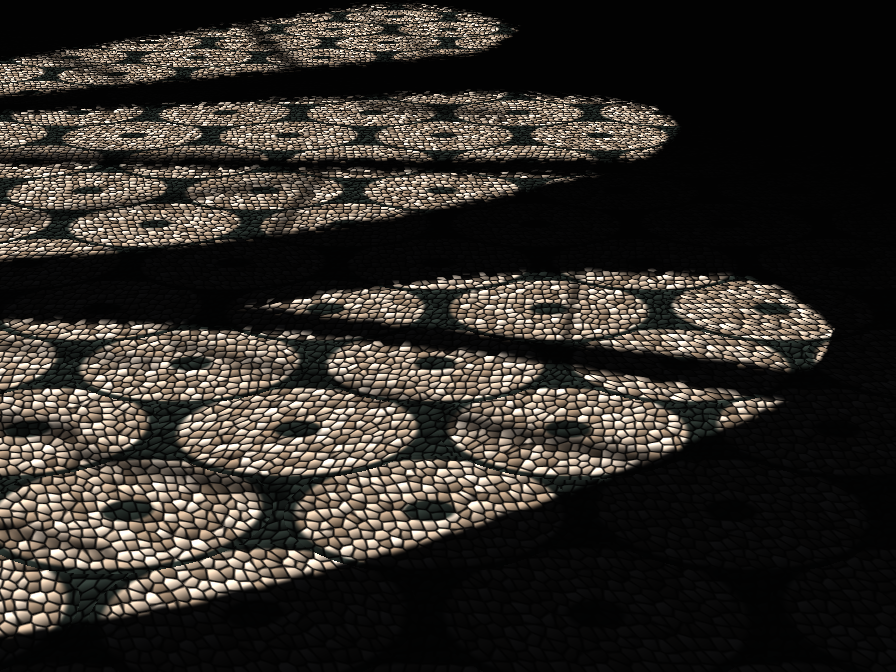
A Shadertoy shader for this texture:

```glsl
// Pebble mosaic of overlapping scales, crossed by curved bands of low sunlight.

vec2 hash2(vec2 p) {
    return fract(sin(vec2(dot(p, vec2(127.1, 311.7)), dot(p, vec2(269.5, 183.3)))) * 43758.5);
}

// Voronoi stones: xy = offset from stone centre, z = distance to gap, w = random tone
vec4 stones(vec2 g) {
    vec2 cell = floor(g), nearest = vec2(0.0);
    float first = 9.0, second = 9.0, tone = 0.0;
    for (int j = -1; j <= 1; j++)
    for (int i = -1; i <= 1; i++) {
        vec2 id = cell + vec2(i, j);
        vec2 rnd = hash2(id);
        vec2 off = g - id - 0.15 - 0.7 * rnd;
        float d = length(off);
        if (d < first) {
            second = first;
            first = d;
            nearest = off;
            tone = fract(rnd.x * 7.0 + rnd.y * 3.0);
        } else {
            second = min(second, d);
        }
    }
    return vec4(nearest, second - first, tone);
}

// Squared distance past a start, used to round the ends of the bands
float past(float x, float start) {
    float d = max(x - start, 0.0);
    return d * d;
}

// Light between an upper and a lower edge, y pointing down
float band(float y, float top, float bottom) {
    return smoothstep(-0.025, 0.045, min(y - top, bottom - y));
}

// Soft shadow along a segment: 1 away from it, 1 - depth on it
float streak(vec2 q, vec2 a, vec2 b, float width, float depth) {
    vec2 ab = b - a;
    float d = length(q - a - ab * clamp(dot(q - a, ab) / dot(ab, ab), 0.0, 1.0));
    return 1.0 - depth * exp(-d * d / (width * width));
}

float sunlight(vec2 q) {
    float x = q.x, y = q.y;
    float light = band(y, 0.52 - 0.15 * x + 0.19 * past(x, 3.0),
                          0.82 - 0.09 * x - 0.9 * past(x, 4.0));
    light = max(light, band(y, 0.97 - 0.045 * x + 0.05 * past(x, 3.6) + 1.2 * past(x, 5.5),
                               1.37 - 1.4 * past(x, 5.4)));
    light = max(light, band(y, 1.40 + 0.02 * x, 2.22 - 0.04 * x - 0.02 * x * x));
    light = max(light, band(y, 2.33 + 0.032 * (x - 5.2) * (x - 5.2) + 0.5 * past(x, 6.3),
                               2.39 + 0.115 * x - 6.0 * past(x, 6.9)));
    light = max(light, band(y, 2.74 + 0.015 * x + 0.0135 * x * x,
                               5.45 - 0.13 * x - 0.025 * x * x));

    // Window bars across the upper bands
    light *= streak(q, vec2(2.1, 0.2), vec2(2.55, 0.6), 0.07, 0.75);
    light *= streak(q, vec2(0.3, 0.45), vec2(1.0, 0.65), 0.06, 0.6);
    light *= streak(q, vec2(3.1, 0.1), vec2(3.7, 0.45), 0.04, 0.4);
    light *= streak(q, vec2(3.1, 0.9), vec2(4.3, 0.98), 0.05, 0.6);
    light *= streak(q, vec2(0.0, 1.34), vec2(2.2, 1.36), 0.06, 0.7);
    light *= streak(q, vec2(0.0, 1.9), vec2(2.6, 1.54), 0.05, 0.55);
    light *= streak(q, vec2(2.35, 2.0), vec2(2.75, 1.5), 0.07, 0.6);

    // Bars across the lower bands
    light *= streak(q, vec2(4.95, 2.35), vec2(4.85, 2.9), 0.05, 0.55);
    light *= streak(q, vec2(0.0, 2.95), vec2(1.3, 3.12), 0.06, 0.45);
    light *= streak(q, vec2(1.5, 2.95), vec2(3.8, 3.5), 0.07, 0.5);
    light *= streak(q, vec2(0.0, 3.62), vec2(0.6, 3.7), 0.09, 0.7);
    light *= streak(q, vec2(0.7, 3.9), vec2(2.4, 4.22), 0.09, 0.65);
    light *= streak(q, vec2(3.9, 3.6), vec2(5.6, 3.95), 0.08, 0.7);
    light *= streak(q, vec2(0.0, 4.5), vec2(0.9, 4.72), 0.06, 0.5);
    return light;
}

void mainImage(out vec4 fragColor, in vec2 fragCoord) {
    // Canvas is 7.68 by 5.76 units, y down
    vec2 q = vec2(fragCoord.x, iResolution.y - fragCoord.y) * 5.76 / iResolution.y;

    // Floor plane: columns along x, rows along y
    float depth = q.y + 2.26;
    vec2 ground = vec2((q.x - 3.94) / (0.39 * depth) + 0.6,
                       (1.0 / depth - 0.1684) / 0.0177);

    // Staggered scales, the farther one on top
    float radius = 1.0;
    vec2 scaleId = vec2(0.0);
    for (int j = 1; j >= -1; j--) {
        float row = floor(ground.y + 0.5) + float(j);
        float shift = 0.5 * mod(row, 2.0);
        vec2 centre = vec2(floor(ground.x - shift + 0.5) + shift, row);
        float d = length((ground - centre) / vec2(0.48, 0.65));
        if (d < 1.0 && radius >= 1.0) {
            radius = d;
            scaleId = centre;
        }
    }

    // Stones tilt differently in each scale
    vec2 g = ground * vec2(24.0, 10.0);
    g.x += (hash2(scaleId).x - 0.3) * g.y;
    vec4 stone = stones(g);

    // Dark stones fill the rims, the gaps and the scale centres
    float dark = max(smoothstep(0.89, 0.95, radius), 1.0 - smoothstep(0.15, 0.21, radius));
    vec3 pale = mix(vec3(0.88, 0.77, 0.66), vec3(1.0, 0.96, 0.92), stone.w);
    vec3 colour = mix(pale, vec3(0.15, 0.19, 0.18), dark);

    // Rounded stones lit from the far side
    float relief = 0.12 + 0.88 * smoothstep(0.0, 0.32, stone.z);
    float facing = clamp(0.8 + dot(stone.xy, vec2(-0.35, 0.75)), 0.2, 1.2);
    colour *= relief * facing * (0.72 + 0.4 * stone.w);

    // Sun with edges broken by the stones, over a faint cool ambient
    float sun = sunlight(q + vec2(0.0, 0.05 * (stone.w - 0.5)));
    vec3 ambient = vec3(0.035, 0.037, 0.042) * smoothstep(-0.5, 3.0, q.y - 0.15 * q.x);
    vec3 lit = colour * (sun * vec3(1.04, 1.0, 0.95) + ambient) + 0.006;
    fragColor = vec4(min(lit, 1.0), 1.0);
}
```
